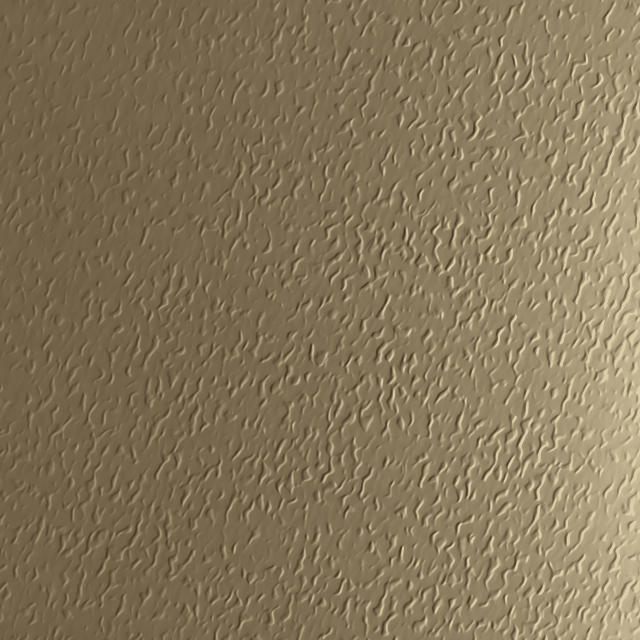
This texture is drawn by a Shadertoy shader. Its source:

```glsl
// Draws a beige embossed wall with short slanted ridges, lit from the right.

const vec3 SHADE_COLOR = vec3(0.43, 0.37, 0.27);
const vec3 LIGHT_COLOR = vec3(0.81, 0.75, 0.61);
const vec2 RIDGE_AXIS = vec2(0.36, 0.933);
const vec2 RIDGE_FREQUENCY = vec2(98.0, 45.0);   // across, along
const vec2 LIGHT_DIRECTION = vec2(0.94, -0.34);
const float RELIEF_STEP = 0.0017;

vec2 randomGradient(vec2 cell) {
    vec3 h = fract(cell.xyx * vec3(0.1031, 0.1030, 0.0973));
    h += dot(h, h.yzx + 33.33);
    float angle = 6.28318 * fract((h.x + h.y) * h.z);
    return vec2(cos(angle), sin(angle));
}

float gradientNoise(vec2 p) {
    vec2 i = floor(p);
    vec2 f = p - i;
    vec2 u = f * f * f * (f * (f * 6.0 - 15.0) + 10.0);
    vec2 e = vec2(1.0, 0.0);
    float a = dot(randomGradient(i), f);
    float b = dot(randomGradient(i + e.xy), f - e.xy);
    float c = dot(randomGradient(i + e.yx), f - e.yx);
    float d = dot(randomGradient(i + e.xx), f - e.xx);
    return mix(mix(a, b, u.x), mix(c, d, u.x), u.y);
}

// Coordinates across and along the ridges.
vec2 toRidgeSpace(vec2 p, vec2 axis) {
    return vec2(dot(p, vec2(axis.y, -axis.x)), dot(p, axis));
}

// Wavy raised islands on a softly uneven ground.
float ridgeHeight(vec2 p, float threshold) {
    vec2 bend = vec2(gradientNoise(p * 52.0 + 7.0), gradientNoise(p * 52.0 + 91.0));
    vec2 q = toRidgeSpace(p + 0.007 * bend, RIDGE_AXIS) * RIDGE_FREQUENCY + 150.0;
    float n = gradientNoise(q) + 0.3 * gradientNoise(q * 1.7 + 40.0);
    return smoothstep(threshold, threshold + 0.5, n) + 0.22 * n;
}

// Slope of the surface toward the light.
float relief(vec2 p, vec2 lightDirection, float threshold) {
    vec2 offset = lightDirection * RELIEF_STEP;
    return ridgeHeight(p - offset, threshold) - ridgeHeight(p + offset, threshold);
}

// Broad light that gathers at the right edge and fades toward the top.
float wallLight(vec2 p) {
    float fade = smoothstep(1.05, 0.45, p.y);
    float broad = 0.035 + 0.54 * p.x * p.x * mix(0.78, 1.0, fade);
    float edge = 0.32 * pow(p.x, 8.0) * mix(0.15, 1.0, fade);
    return broad + edge;
}

void mainImage(out vec4 fragColor, in vec2 fragCoord) {
    vec2 p = fragCoord / iResolution.xy;

    // Ridges thin out in patches and toward the upper left.
    float patches = gradientNoise(p * 9.0 + 23.0);
    float bareCorner = smoothstep(0.1, 1.0, p.y - 0.6 * p.x);
    float threshold = 0.03 + 0.18 * patches + 0.09 * bareCorner;

    // Relief contrast grows with the grazing light; lit sides stand out more.
    float strength = mix(0.36, 0.82, smoothstep(0.0, 0.9, p.x)) * (1.0 - 0.35 * bareCorner);
    float slope = relief(p, LIGHT_DIRECTION, threshold);
    slope *= slope > 0.0 ? 1.12 : 0.8;

    // Faint unevenness of the flat ground.
    vec2 ground = toRidgeSpace(p, RIDGE_AXIS);
    float mottle = 0.06 * gradientNoise(ground * vec2(75.0, 30.0) + 60.0)
                 + 0.03 * gradientNoise(p * 5.0 + 11.0);

    float tone = wallLight(p) + mottle + strength * slope;
    vec3 color = mix(SHADE_COLOR, LIGHT_COLOR, clamp(tone, -0.45, 1.15));
    fragColor = vec4(color, 1.0);
}
```
